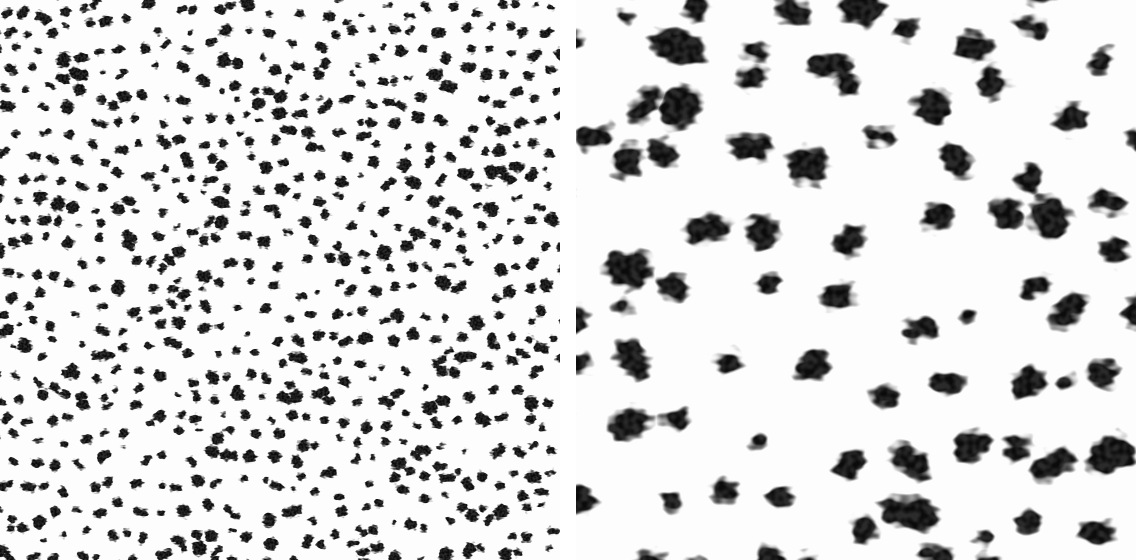
Left: the whole. Right: its middle third, enlarged.
A Shadertoy shader for this pattern:

```glsl
// Irregular ragged ink spots scattered evenly over white paper.

const float CELLS        = 26.0;   // spots across the canvas
const float JITTER       = 0.62;   // random shift of a spot, in cells
const float DRIFT        = 1.2;    // smooth shift shared by neighbours
const float DRIFT_FREQ   = 0.23;
const float RADIUS_MIN   = 0.075;  // spot radius range, in cells
const float RADIUS_MAX   = 0.365;
const float STRETCH      = 1.25;   // longest core, relative to the radius
const float TILT         = 1.3;    // largest tilt from horizontal, in radians
const float LUMP         = 0.09;   // broad outline wobble
const float LUMP_FREQ    = 2.7;
const float FRAY         = 0.13;   // fine, sideways outline fraying
const vec2  FRAY_FREQ    = vec2(4.6, 8.2);
const float GRAIN_FREQ   = 9.0;
const float EDGE         = 0.062;  // half width of the soft edge, in cells
const vec3  PAPER        = vec3(0.992);
const vec3  INK_DARK     = vec3(0.045);
const vec3  INK_LIGHT    = vec3(0.17);

vec3 hash3(vec2 p) {
    vec3 q = fract(p.xyx * vec3(0.1031, 0.1030, 0.0973));
    q += dot(q, q.yxz + 33.33);
    return fract((q.xxy + q.yzz) * q.zyx);
}

vec2 gradient(vec2 cell) {
    float angle = 6.2832 * hash3(cell + 71.0).x;
    return vec2(cos(angle), sin(angle));
}

// Gradient noise, roughly -0.7 to 0.7
float noise(vec2 p) {
    vec2 i = floor(p), f = p - i;
    vec2 u = f * f * f * (f * (f * 6.0 - 15.0) + 10.0);
    vec2 e = vec2(1.0, 0.0);
    float low  = mix(dot(gradient(i), f), dot(gradient(i + e), f - e), u.x);
    float high = mix(dot(gradient(i + e.yx), f - e.yx),
                     dot(gradient(i + e.xx), f - e.xx), u.x);
    return mix(low, high, u.y);
}

// Signed distance to a tilted capsule centred on the origin
float capsule(vec2 p, float angle, float halfCore, float radius) {
    float c = cos(angle), s = sin(angle);
    p = vec2(c * p.x + s * p.y, c * p.y - s * p.x);
    p.x -= clamp(p.x, -halfCore, halfCore);
    return length(p) - radius;
}

// Distance to the spot that belongs to one cell
float spot(vec2 p, vec2 id) {
    vec3 place = hash3(id + 11.0);
    vec3 shape = hash3(id + 137.0);
    vec3 turn  = hash3(id + 293.0);

    vec2 centre = id + 0.5 + JITTER * (place.xy - 0.5);
    centre.x += 0.5 * mod(id.y, 2.0);
    centre += DRIFT * vec2(noise(id * DRIFT_FREQ), noise(id * DRIFT_FREQ + 47.3));

    // Longer spots are thinner, so the inked area depends on size alone
    float size    = mix(RADIUS_MIN, RADIUS_MAX, 0.5 * (shape.x + shape.y));
    float stretch = STRETCH * shape.z * shape.z;
    float radius  = size * inversesqrt(1.0 + 1.273 * stretch);
    float angle   = TILT * (turn.x + turn.y - 1.0);
    return capsule(p - centre, angle, stretch * radius, radius);
}

void mainImage(out vec4 fragColor, in vec2 fragCoord) {
    float scale = CELLS / iResolution.y;
    vec2 p = fragCoord * scale;
    vec2 home = floor(p);

    // Nearest spot among the surrounding cells
    float d = 10.0;
    for (int y = -2; y <= 2; y++)
        for (int x = -2; x <= 2; x++)
            d = min(d, spot(p, home + vec2(x, y)));

    // Ragged outline
    d += LUMP * noise(p * LUMP_FREQ + 19.7) + FRAY * noise(p * FRAY_FREQ + 83.1);

    // Grainy ink with a soft edge
    float grain = noise(p * GRAIN_FREQ + 5.3);
    vec3 ink = mix(INK_DARK, INK_LIGHT, clamp(0.5 + 1.5 * grain, 0.0, 1.0));
    float edge = max(EDGE, 0.7 * scale);
    float cover = 1.0 - smoothstep(-edge, edge, d);
    fragColor = vec4(mix(PAPER, ink, cover), 1.0);
}
```
